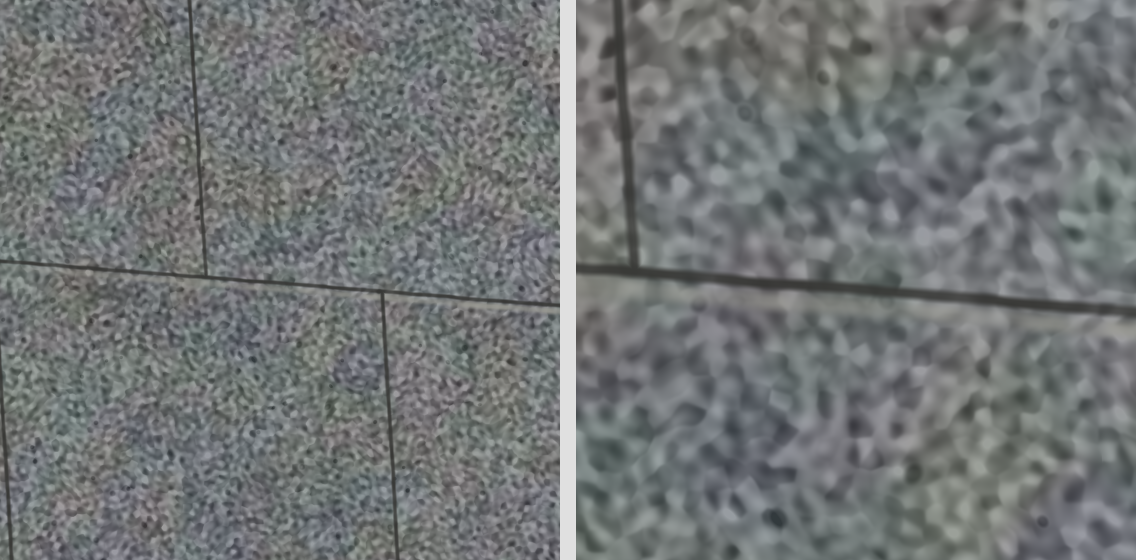
Left, the full canvas; right, a detail of the centre.
A WebGL 1 fragment shader for this texture:

```glsl
precision highp float;
// Speckled grey granite paving in staggered rows, with thin dark joints and a pale worn lip.
uniform vec2 u_resolution;

const float TILE_WIDTH = 0.69;
const float ROW_HEIGHT = 0.70;
const float FIRST_JOINT = 0.021;
const float ROW_STAGGER = 0.377;
const float JOINT_HALF_WIDTH = 0.0032;
const vec3 GRANITE = vec3(0.444, 0.456, 0.457);
const vec3 JOINT_COLOUR = vec3(0.21, 0.21, 0.20);
const vec3 LIP_COLOUR = vec3(0.61, 0.61, 0.58);

float hash(vec2 p) {
  vec3 q = fract(vec3(p.xyx) * 0.1031);
  q += dot(q, q.yzx + 33.33);
  return fract((q.x + q.y) * q.z);
}

vec2 hash2(vec2 p) {
  return vec2(hash(p), hash(p + 47.3));
}

// Smooth cellular noise: random cell shades blended by distance, 0 to 1.
float cellNoise(vec2 p) {
  vec2 cell = floor(p);
  vec2 local = fract(p);
  float total = 0.0;
  float weights = 0.0;
  for (int j = -1; j <= 1; j++) {
    for (int i = -1; i <= 1; i++) {
      vec2 offset = vec2(float(i), float(j));
      vec2 d = offset + hash2(cell + offset) - local;
      float w = exp(-6.0 * dot(d, d));
      total += w * hash(cell + offset + 91.7);
      weights += w;
    }
  }
  return total / weights;
}

// Waves in many directions interfere into short winding grains; unit deviation.
float windingGrain(vec2 p) {
  float total = 0.0;
  for (int i = 0; i < 14; i++) {
    float n = float(i);
    float angle = n * 2.4;
    float frequency = mix(260.0, 480.0, fract(n * 0.618));
    total += sin(dot(p, vec2(cos(angle), sin(angle))) * frequency + n * n * 1.7);
  }
  return total / sqrt(7.0);
}

// Sparse round mineral flecks, 0 to 1.
float flecks(vec2 p, float density) {
  vec2 cell = floor(p);
  vec2 centre = 0.3 + 0.4 * hash2(cell + 13.0);
  float radius = 0.16 + 0.14 * hash(cell + 29.0);
  float present = step(hash(cell + 71.0), density);
  return present * (1.0 - smoothstep(radius * 0.4, radius, length(fract(p) - centre)));
}

float lineMask(float distance, float halfWidth, float blur) {
  return 1.0 - smoothstep(halfWidth - blur, halfWidth + blur, abs(distance));
}

// Signed distance to the nearest line of a repeated set.
float repeatedLine(float x, float period) {
  return (fract(x / period + 0.5) - 0.5) * period;
}

vec3 graniteColour(vec2 p, vec2 tile) {
  vec2 warped = p + 0.004 * sin(p.yx * vec2(31.0, 37.0) + 3.0 * cellNoise(p * 14.0));
  float shade = 0.042 * windingGrain(warped);
  shade += 0.24 * (cellNoise(warped * 105.0) - 0.5);
  shade += 0.05 * (cellNoise(p * 9.0 + 5.0) - 0.5);
  shade += 0.016 * (hash(tile + 8.0) - 0.5);
  shade -= 0.13 * flecks(warped * 38.0, 0.07);
  // Faint patches of warm, green and violet minerals.
  float warmth = cellNoise(p * 13.0 + 21.0) - 0.5;
  float green = cellNoise(p * 19.0 + 63.0) - 0.5;
  vec3 tint = warmth * vec3(0.035, 0.008, -0.035) + green * vec3(-0.025, 0.025, -0.012);
  return GRANITE + clamp(shade, -0.23, 0.16) + tint;
}

void main() {
  vec2 uv = gl_FragCoord.xy / u_resolution;
  float blur = max(0.0022, 0.7 / min(u_resolution.x, u_resolution.y));

  // Skewed paving coordinates.
  float wobble = 0.0016 * (cellNoise(uv * 32.0) - 0.5);
  float across = uv.x + 0.06 * uv.y + wobble;
  float up = uv.y + 0.08 * uv.x - 0.534 + wobble;
  float row = floor(up / ROW_HEIGHT);
  float shifted = across - FIRST_JOINT - ROW_STAGGER * mod(row + 1.0, 2.0);
  vec2 tile = vec2(floor(shifted / TILE_WIDTH), row);
  float rowDistance = repeatedLine(up, ROW_HEIGHT);
  float sideDistance = repeatedLine(shifted, TILE_WIDTH);

  vec3 colour = graniteColour(uv, tile);

  // Worn pale lip under each row joint, patchy along its length.
  float lip = lineMask(rowDistance + 0.0105, 0.005, 0.004);
  float wear = mix(0.3, 0.75, uv.x) * (0.55 + 0.8 * cellNoise(uv * 45.0));
  colour = mix(colour, LIP_COLOUR, lip * clamp(wear, 0.0, 0.85));

  // Dark joints with slightly uneven depth.
  float joint = max(lineMask(rowDistance, JOINT_HALF_WIDTH, blur),
                    lineMask(sideDistance, JOINT_HALF_WIDTH, blur));
  float depth = 0.72 + 0.25 * cellNoise(uv * 55.0 + 17.0);
  gl_FragColor = vec4(mix(colour, JOINT_COLOUR, joint * depth), 1.0);
}
```
